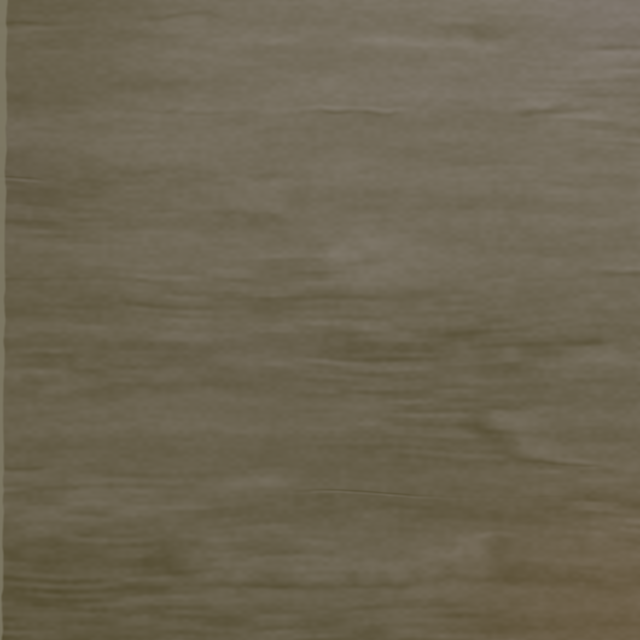
Give the GLSL for this texture, as a three.js fragment shader.

```glsl
// Dim grey-brown wood boards with soft horizontal grain and a pale left edge.
#define DARK vec3(0.40, 0.37, 0.288)
#define LIGHT vec3(0.48, 0.45, 0.392)
#define EDGE_COLOR vec3(0.50, 0.48, 0.40)
#define WARM_TINT vec3(0.020, -0.003, -0.014)
#define BOARD_ROWS 9.0
#define BOARD_LENGTH 1.1
#define GRAIN_CONTRAST 1.0
#define CREASE_DEPTH 0.42
#define FLECK_GAIN 0.45
#define EDGE_WIDTH 0.008

varying vec2 vUv;

float hash(vec2 p) {
  p = fract(p * vec2(0.1031, 0.1137));
  p += dot(p, p.yx + 33.33);
  return fract((p.x + p.y) * p.x * 7.31);
}

float noise(vec2 p) {
  vec2 cell = floor(p);
  vec2 f = fract(p);
  f = f * f * (3.0 - 2.0 * f);
  float low = mix(hash(cell), hash(cell + vec2(1.0, 0.0)), f.x);
  float high = mix(hash(cell + vec2(0.0, 1.0)), hash(cell + 1.0), f.x);
  return mix(low, high, f.y);
}

float signedNoise(vec2 p) {
  return 2.0 * noise(p) - 1.0;
}

// Layered sines bend the grain into long shallow waves.
vec2 bendGrain(vec2 p) {
  float bend = 0.006 * sin(6.0 * p.x + 9.0 * p.y)
             + 0.0025 * sin(15.0 * p.x - 21.0 * p.y + 1.7)
             + 0.001 * sin(37.0 * p.x + 43.0 * p.y);
  return vec2(p.x, p.y + bend);
}

// Soft streaks from broad bands to fine fibres.
float grain(vec2 p) {
  float patches = smoothstep(0.35, 0.8, noise(p * vec2(3.0, 9.0) + 40.0));
  float bands = 0.27 * signedNoise(p * vec2(1.5, 15.0));
  float streaks = 0.17 * signedNoise(p * vec2(4.0, 46.0) + 11.0);
  float fibres = signedNoise(p * vec2(14.0, 130.0) + 23.0);
  return bands + streaks + fibres * mix(0.11, 0.38, patches);
}

// Thin broken lines: a dark crease with a pale lip below it.
float creases(vec2 p) {
  float level = signedNoise(p * vec2(1.8, 20.0) + 71.0);
  level += 0.05 * signedNoise(p * vec2(40.0, 60.0));
  float broken = smoothstep(0.42, 0.75, noise(p * vec2(7.0, 15.0) + 90.0));
  float crease = exp(-pow(level / 0.08, 2.0));
  float lip = exp(-pow((level - 0.19) / 0.09, 2.0));
  return broken * (0.9 * lip - crease);
}

// Rare pale lens-shaped flecks, one possible in each cell.
float flecks(vec2 p) {
  vec2 q = p * vec2(6.0, 19.0);
  float sum = 0.0;
  for (int j = -1; j <= 1; j++) {
    for (int i = -1; i <= 1; i++) {
      vec2 cell = floor(q) + vec2(float(i), float(j));
      vec2 center = cell + 0.25 + 0.5 * vec2(hash(cell + 5.0), hash(cell + 17.0));
      vec2 d = q - center;
      d.y += 0.45 * d.x * sin(hash(cell + 3.0) * 6.28);
      float present = step(0.92, hash(cell + 29.0));
      sum += present * exp(-dot(d * d, vec2(16.0, 26.0)));
    }
  }
  return sum * (0.4 + 0.9 * noise(p * vec2(35.0, 100.0)));
}

// Faint tone steps at the board ends, fading toward each long side.
float boards(vec2 p) {
  float row = floor(p.y * BOARD_ROWS);
  float across = sin(3.14159 * fract(p.y * BOARD_ROWS));
  float along = p.x / BOARD_LENGTH + hash(vec2(row, 8.0));
  float index = floor(along);
  float joint = smoothstep(0.985, 1.0, fract(along));
  float tone = mix(hash(vec2(index, row)), hash(vec2(index + 1.0, row)), joint);
  return across * (tone - 0.5) * 0.14;
}

// Room light: brighter toward the top and away from the left side.
float roomLight(vec2 p) {
  float left = 1.0 - smoothstep(0.0, 0.35, p.x);
  return -0.08 + 0.86 * p.y + 0.28 * p.x * p.y - left * (0.12 + 0.46 * p.y);
}

void main() {
  vec2 p = bendGrain(vUv);
  float tone = roomLight(vUv) + boards(vUv) + GRAIN_CONTRAST * grain(p);
  tone += CREASE_DEPTH * creases(p) + FLECK_GAIN * flecks(p);
  tone += 0.12 * signedNoise(vUv * vec2(110.0, 160.0)) + 0.10 * signedNoise(vUv * vec2(45.0, 80.0));
  vec3 color = mix(DARK, LIGHT, tone);

  // Warm lower right corner and faint cool patches higher up.
  float warm = smoothstep(0.5, 1.0, vUv.x) * (1.0 - smoothstep(0.0, 0.4, vUv.y));
  float cool = smoothstep(0.5, 0.9, noise(vUv * vec2(3.0, 7.0) + 60.0)) * smoothstep(0.3, 0.7, vUv.y);
  color += WARM_TINT * warm + vec3(0.0, -0.003, 0.012) * cool;

  // Uneven pale strip, narrowing downward.
  float width = EDGE_WIDTH * (0.35 + 0.95 * vUv.y) + 0.0015 * signedNoise(vec2(3.0, vUv.y * 60.0));
  float strip = 1.0 - smoothstep(width - 0.002, width + 0.003, vUv.x);
  color = mix(color, EDGE_COLOR, 0.85 * strip);
  gl_FragColor = vec4(color, 1.0);
}
```
